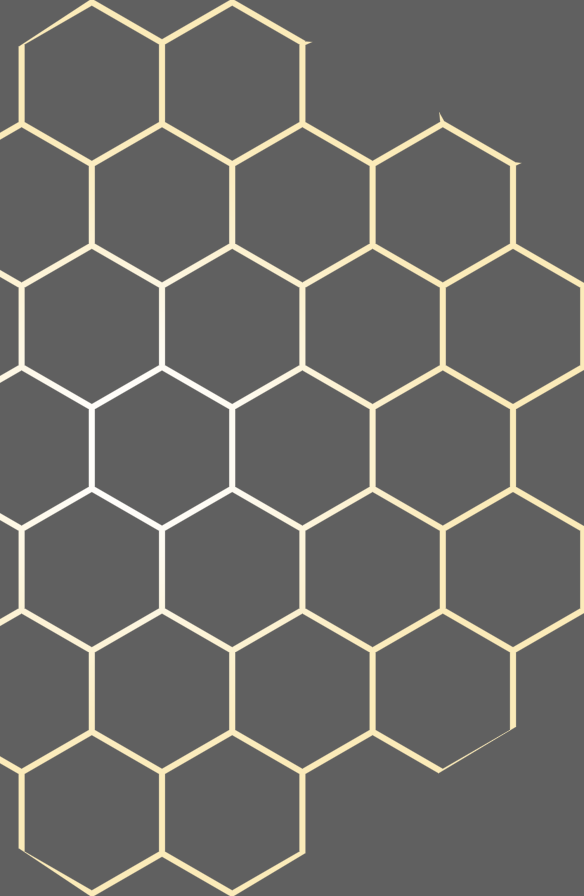
Write a Shadertoy shader that draws this pattern.

```glsl
// Signed distance to a pointy-top hexagon of unit width
float hexagon(vec2 p) {
    p = abs(p);
    return max(p.x, dot(p, vec2(0.5, 0.8660254))) - 0.5;
}

// Short spike that narrows from root to tip
float spur(vec2 p, vec2 root, vec2 tip) {
    vec2 axis = tip - root;
    float t = clamp(dot(p - root, axis) / dot(axis, axis), 0.0, 1.0);
    return length(p - root - axis * t) - 0.018 * (1.0 - t);
}

// Outlines of seven staggered rows, shorter at top and bottom
float honeycomb(vec2 p) {
    float d = 1e3;
    for (int row = -3; row <= 3; row++) {
        int columns = abs(row) == 3 ? 2 : 4;
        float shift = 0.5 * float(abs(row) % 2);
        for (int column = 0; column < columns; column++) {
            vec2 center = vec2(float(column) + shift, float(row) * 0.8660254);
            d = min(d, abs(hexagon(p - center)) - 0.0216);
        }
    }
    return d;
}

// Slightly skewed straight cuts that thin the outer slanted edges
float trimOutline(vec2 p, float d) {
    float lowerRight = dot(p, vec2(0.5, -0.8660254)) - 3.5;
    float lowerLeft = dot(p, vec2(-0.5, -0.8660254)) - 2.5;
    float upperLeft = dot(p, vec2(-0.5, 0.8660254)) - 2.5;
    d = max(d, lowerRight - 0.020 + 0.0195 * (p.x - 1.5));
    d = max(d, lowerLeft + 0.0187 - 0.078 * p.x);
    return max(d, upperLeft + 0.012 - 0.068 * p.x);
}

void mainImage(out vec4 fragColor, in vec2 fragCoord) {
    // One unit is the width of a cell; x = 0 is the first column's center
    float pixel = 6.382 / iResolution.y;
    vec2 p = vec2(fragCoord.x, fragCoord.y - 0.5 * iResolution.y) * pixel;
    p.x -= 0.154;

    float d = trimOutline(p, honeycomb(p));

    // Loose ends at the open corners
    d = min(d, spur(p, vec2(2.0, 2.88), vec2(2.07, 2.892)));
    d = min(d, spur(p, vec2(3.5, 2.02), vec2(3.56, 2.03)));
    d = min(d, spur(p, vec2(3.0, 2.31), vec2(2.975, 2.39)));

    // Lines fade from a white glow to pale gold
    float fade = smoothstep(0.0, 2.6, length(p - vec2(0.85, 0.0)));
    vec3 lineColor = mix(vec3(1.0), vec3(0.985, 0.92, 0.725), fade);
    float coverage = 1.0 - smoothstep(-0.8 * pixel, 0.8 * pixel, d);
    fragColor = vec4(mix(vec3(0.378), lineColor, coverage), 1.0);
}
```
